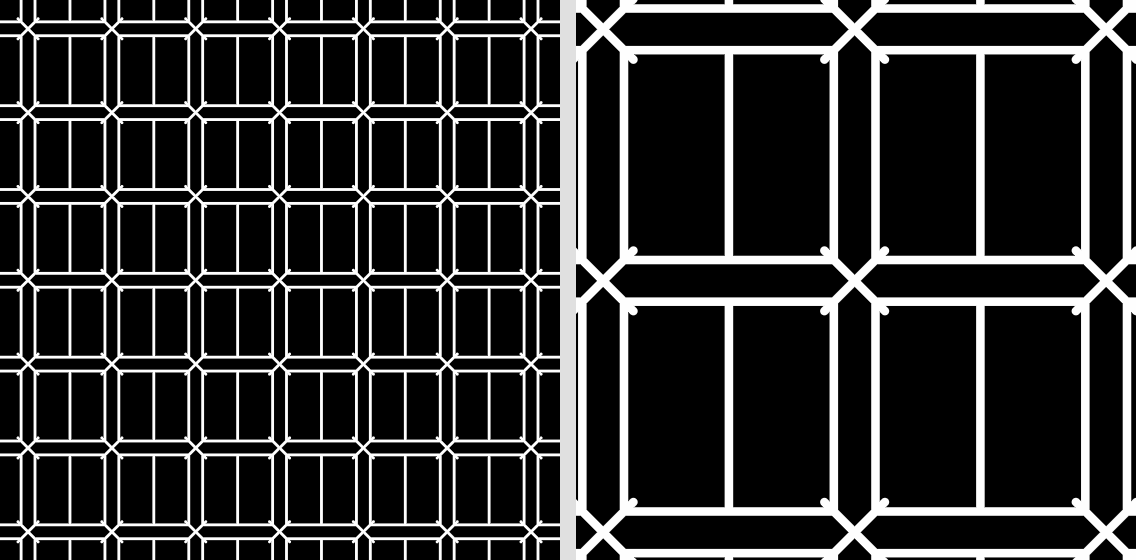
Left: the whole. Right: its middle third, enlarged.
This pattern is drawn by a Shadertoy shader. Its source:

```glsl
// Black lattice of square panels outlined in white, each split by a vertical bar.
// Space is folded into one cell centred on a lattice crossing; distances to the
// panel outline, the bar and the round-capped diagonal ties are merged and stroked.

const float PERIOD = 0.1497;                // cell size, in canvas heights
const vec2  CENTRE = vec2(0.4992, 0.4995);  // position of the middle crossing
const float RAIL_OFFSET = 0.0124;           // crossing axis to panel outline
const float TIE_REACH = 0.0180;             // extent of the diagonal tie on each axis
const float LINE_WIDTH = 0.0051;
const vec3  GROUND_COLOUR = vec3(0.0);
const vec3  LINE_COLOUR = vec3(0.995);

float segmentDistance(vec2 p, vec2 a, vec2 b) {
    vec2 ab = b - a;
    float t = clamp(dot(p - a, ab) / dot(ab, ab), 0.0, 1.0);
    return length(p - a - ab * t);
}

float boxDistance(vec2 p, float halfSize) {
    vec2 d = abs(p) - halfSize;
    return length(max(d, 0.0)) + min(max(d.x, d.y), 0.0);
}

float latticeDistance(vec2 p) {
    // Mirror every cell into one quadrant around its crossing
    vec2 q = abs(fract(p / PERIOD + 0.5) - 0.5) * PERIOD;
    vec2 panel = q - 0.5 * PERIOD;
    float panelHalf = 0.5 * PERIOD - RAIL_OFFSET;

    float outline = abs(boxDistance(panel, panelHalf));
    float bar = segmentDistance(panel, vec2(0.0, -panelHalf), vec2(0.0, panelHalf));
    float tie = segmentDistance(q, vec2(0.0), vec2(TIE_REACH));
    return min(min(outline, bar), tie);
}

void mainImage(out vec4 fragColor, in vec2 fragCoord) {
    float pixel = 1.0 / iResolution.y;
    vec2 p = (fragCoord - CENTRE * iResolution.xy) * pixel;

    // Stroke with an edge ramp one pixel wide
    float edge = latticeDistance(p) - 0.5 * LINE_WIDTH;
    float ink = clamp(0.5 - edge / pixel, 0.0, 1.0);
    fragColor = vec4(mix(GROUND_COLOUR, LINE_COLOUR, ink), 1.0);
}
```
